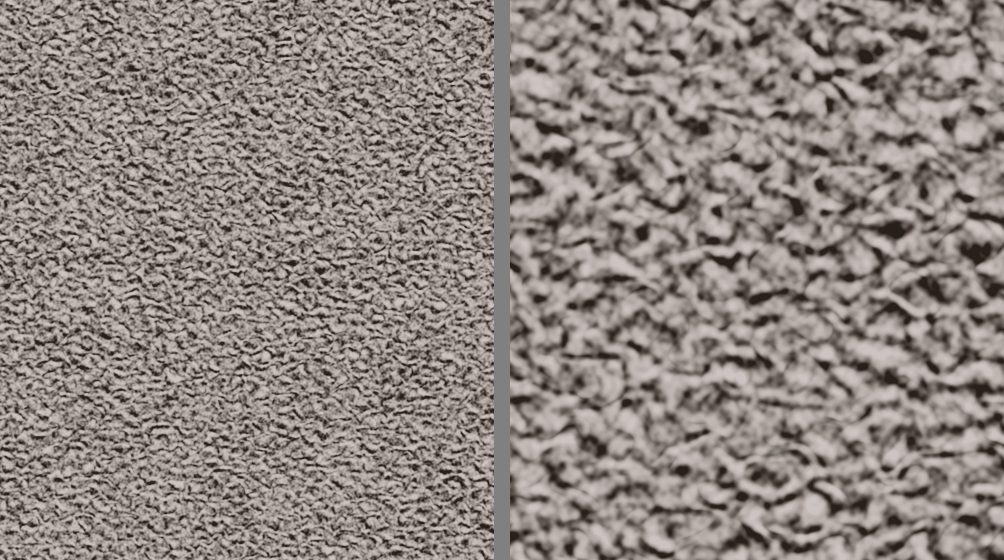
Left: the whole. Right: its middle third, enlarged.
This texture is drawn by a Shadertoy shader. Its source:

```glsl
// Short, dense carpet pile: small rounded tufts parted by dark broken pits.
// Folded and plain gradient noise add up to the pile height; height and a
// vertical slope give a tone, which a colour ramp turns into warm greys.

#define TUFT_ROWS 75.0      // tufts per canvas height
#define TUFT_STRETCH 1.25   // tuft width over height
#define TUFT_WARP 0.6       // bending of tuft outlines, in tufts
#define CREASE_SOFTNESS 0.004
#define PIT_DEPTH 0.95      // plain noise against folded noise
#define SHADOW_REACH 0.38   // distance of the slope sample, in tufts
#define RELIEF 2.3          // strength of height and slope shading
#define GRAIN_ROWS 195.0    // fibre grains per canvas height
#define GRAIN_AMOUNT 2.0
#define PATCH_ROWS 9.0      // worn patches per canvas height
#define PATCH_AMOUNT 0.5
#define MEAN_HEIGHT 0.46

const mat2 TURN = mat2(0.8, 0.6, -0.6, 0.8);

// Random unit vector for a lattice cell
vec2 cellGradient(vec2 cell) {
    vec3 h = fract(cell.xyx * vec3(0.1031, 0.1030, 0.0973));
    h += dot(h, h.yzx + 33.33);
    float angle = 6.28319 * fract((h.x + h.y) * h.z);
    return vec2(cos(angle), sin(angle));
}

// Gradient noise, about -0.7 to 0.7
float gradientNoise(vec2 p) {
    vec2 i = floor(p), f = fract(p);
    vec2 u = f * f * f * (f * (f * 6.0 - 15.0) + 10.0);
    vec2 e = vec2(0.0, 1.0);
    float a = dot(cellGradient(i), f);
    float b = dot(cellGradient(i + e.yx), f - e.yx);
    float c = dot(cellGradient(i + e.xy), f - e.xy);
    float d = dot(cellGradient(i + e.yy), f - e.yy);
    return mix(mix(a, b, u.x), mix(c, d, u.x), u.y);
}

// Rounded lumps parted by narrow valleys where the noise crosses zero
float lumps(vec2 p) {
    float n = gradientNoise(p);
    return pow(n * n + CREASE_SOFTNESS, 0.25);
}

// Lumps broken up by separate pits and mounds
float pileHeight(vec2 p) {
    return lumps(p) + PIT_DEPTH * gradientNoise(TURN * p * 1.25 + 37.4);
}

// Tone in standard deviations around the middle grey
float carpetTone(vec2 uv) {
    vec2 p = uv * TUFT_ROWS * vec2(1.0 / TUFT_STRETCH, 1.0) + 11.3;
    vec2 w = TURN * p * 0.7;
    p += TUFT_WARP * vec2(gradientNoise(w + 5.2), gradientNoise(w + 91.7));

    // Raised pile is light, the underside of each tuft is shaded
    float height = pileHeight(p);
    float slope = height - pileHeight(p + SHADOW_REACH * vec2(0.25, 1.0));
    float tone = RELIEF * (height - MEAN_HEIGHT + slope);

    // Fibre grain and broad uneven wear
    tone += GRAIN_AMOUNT * gradientNoise(TURN * uv * GRAIN_ROWS + 3.7);
    tone += PATCH_AMOUNT * gradientNoise(TURN * uv * PATCH_ROWS + 8.1);
    return tone;
}

// Warm grey ramp from deep crease to lit fibre
vec3 carpetColour(float tone) {
    vec3 greys[7] = vec3[7](
        vec3(0.15, 0.12, 0.10), vec3(0.32, 0.28, 0.26),
        vec3(0.43, 0.39, 0.37), vec3(0.53, 0.50, 0.48),
        vec3(0.64, 0.60, 0.58), vec3(0.73, 0.69, 0.68),
        vec3(0.80, 0.77, 0.76));
    float stops[7] = float[7](-2.4, -1.6, -1.04, -0.48, 0.18, 1.08, 2.6);
    vec3 colour = greys[0];
    for (int k = 1; k < 7; k++) {
        float t = (tone - stops[k - 1]) / (stops[k] - stops[k - 1]);
        colour = mix(colour, greys[k], clamp(t, 0.0, 1.0));
    }
    return colour;
}

void mainImage(out vec4 fragColor, in vec2 fragCoord) {
    // Average four samples per pixel to smooth the creases
    vec3 colour = vec3(0.0);
    for (int s = 0; s < 4; s++) {
        vec2 offset = vec2(s % 2, s / 2) * 0.5 - 0.25;
        vec2 uv = (fragCoord + offset) / iResolution.y;
        colour += 0.25 * carpetColour(carpetTone(uv));
    }
    fragColor = vec4(colour, 1.0);
}
```
